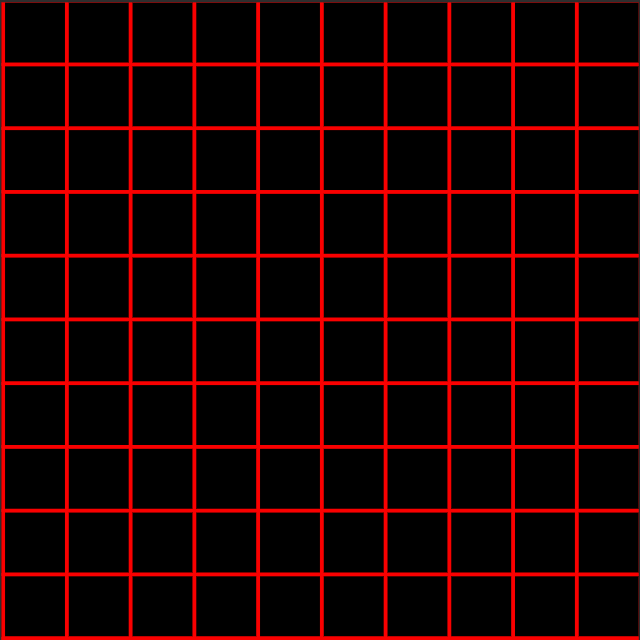
This pattern is drawn by a WebGL 2 fragment shader. Its source:

```glsl
#version 300 es
precision highp float;

uniform vec2 u_resolution;
out vec4 fragColor;

// Lengths are fractions of the canvas
const float PITCH = 0.0996;
const float LINE_WIDTH = 0.006;
const vec2 FIRST_LINE = vec2(0.0049, 0.0029);
const float FRAME_SIDE = 0.0019;
const float FRAME_TOP = 0.0036;

const vec3 CELL_COLOR = vec3(0.0);
const vec3 LINE_COLOR = vec3(0.98, 0.0, 0.0);
const vec3 FRAME_COLOR = vec3(0.18);

// Coverage of a region by one pixel, from signed distance
vec2 coverage(vec2 signedDistance, vec2 pixel) {
    return clamp(0.5 - signedDistance / pixel, 0.0, 1.0);
}

// Distance to the nearest line of the repeating grid, per axis
vec2 gridDistance(vec2 uv) {
    vec2 cell = (uv - FIRST_LINE) / PITCH;
    return abs(fract(cell + 0.5) - 0.5) * PITCH;
}

void main() {
    vec2 pixel = 1.0 / u_resolution;
    vec2 uv = gl_FragCoord.xy * pixel;

    // Crossing grid lines
    vec2 lines = coverage(gridDistance(uv) - 0.5 * LINE_WIDTH, pixel);
    vec3 color = mix(CELL_COLOR, LINE_COLOR, max(lines.x, lines.y));

    // Thin frame on the left, right and top edges
    float sideDistance = min(uv.x, 1.0 - uv.x) - FRAME_SIDE;
    float topDistance = 1.0 - uv.y - FRAME_TOP;
    vec2 frame = coverage(vec2(sideDistance, topDistance), pixel);
    color = mix(color, FRAME_COLOR, max(frame.x, frame.y));

    fragColor = vec4(color, 1.0);
}
```
